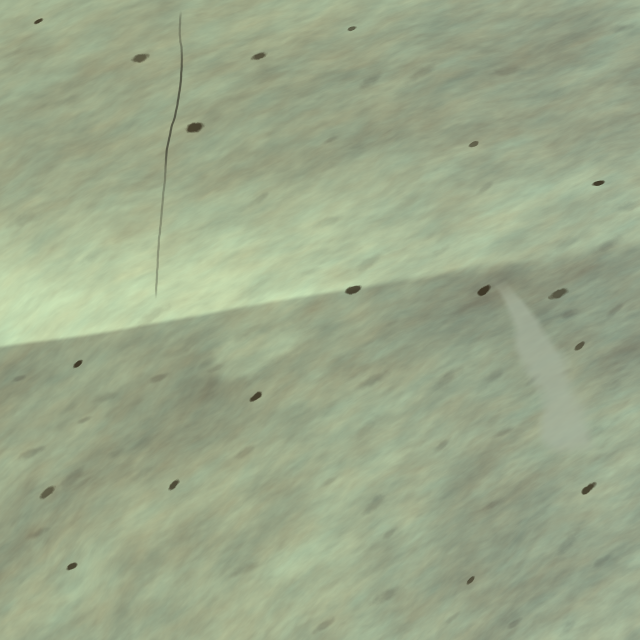
Reproduce this texture procedurally as a Shadertoy shader.

```glsl
// Weathered pale green stone with slanted grain, a lit ridge, a crack and dark pits

float hash(vec2 p) {
    vec3 q = fract(p.xyx * 0.1031);
    q += dot(q, q.yzx + 33.33);
    return fract((q.x + q.y) * q.z);
}

float noise(vec2 p) {
    vec2 i = floor(p), f = fract(p);
    f = f * f * (3.0 - 2.0 * f);
    return mix(mix(hash(i), hash(i + vec2(1, 0)), f.x),
               mix(hash(i + vec2(0, 1)), hash(i + vec2(1, 1)), f.x), f.y);
}

// Layered noise, centred on zero
float fbm(vec2 p) {
    float sum = 0.0, amp = 0.5;
    for (int i = 0; i < 5; i++) {
        sum += amp * (noise(p) - 0.5);
        p = mat2(1.6, 1.2, -1.2, 1.6) * p + 17.3;
        amp *= 0.5;
    }
    return sum;
}

vec2 turn(vec2 p, float a) {
    return vec2(cos(a) * p.x + sin(a) * p.y, cos(a) * p.y - sin(a) * p.x);
}

// Scattered ellipses lying roughly along the grain
float specks(vec2 uv, float cells, float chance, vec2 radius, float blur, float angle, float seed) {
    float cover = 0.0;
    vec2 home = floor(uv * cells);
    for (int k = 0; k < 9; k++) {
        vec2 cell = home + vec2(k % 3, k / 3) - 1.0;
        vec2 key = cell + seed;
        if (hash(key) > chance) continue;
        vec2 centre = (cell + 0.15 + 0.7 * vec2(hash(key + 41.0), hash(key + 83.0))) / cells;
        vec2 p = turn(uv - centre, angle + 0.5 * (hash(key + 127.0) - 0.5));
        float size = mix(0.55, 1.2, hash(key + 151.0));
        float r = length(p / (radius * size)) + 0.9 * fbm(uv * 90.0);
        cover = max(cover, (1.0 - smoothstep(1.0 - blur, 1.0 + blur, r)) * mix(0.55, 1.0, hash(key + 173.0)));
    }
    return cover;
}

void mainImage(out vec4 fragColor, in vec2 fragCoord) {
    vec2 uv = fragCoord / iResolution.xy;

    // Grain runs up to the right, steeper towards the bottom
    float angle = mix(0.68, 0.36, uv.y);
    vec2 grain = turn(uv - 0.5, angle);
    grain.y += 0.025 * fbm(uv * 6.0);
    float broad = fbm(grain * vec2(4, 11) + 5.0);
    float medium = fbm(grain * vec2(15, 42) + 31.0);
    float fine = fbm(grain * vec2(42, 150) + 67.0);
    float ragged = fbm(uv * 16.0 + 9.0);

    // Ridge: lit band above it, shade below, fading out to the right
    float d = uv.y - 0.456 - 0.165 * uv.x - 0.008 * (noise(uv * 7.0) - 0.5);
    float right = smoothstep(0.5, 1.0, uv.x);
    float edge = mix(0.004, 0.02, right);
    float slate = 0.42 - 0.08 * right + 0.05 * smoothstep(0.3, 0.5, d);
    float band = mix(0.92, 0.64, smoothstep(0.0, 0.9, uv.x));
    float above = mix(band, slate, smoothstep(0.08, 0.23, d + 0.12 * broad));
    float below = 0.25 + 0.17 * smoothstep(0.03, 0.3, -d) - 0.06 * right;
    float tone = mix(below, above, smoothstep(-edge, edge, d));
    tone += 0.07 * exp(-pow(d / 0.007 - 1.0, 2.0)) * (1.0 - right);
    tone += 0.75 * broad + 0.42 * medium + 0.32 * fine;

    // Pale worn patch under the ridge
    vec2 patchPos = turn(uv - vec2(0.405, 0.45), 0.3) / vec2(0.085, 0.032);
    tone += 0.3 * (1.0 - smoothstep(0.6, 1.25, length(patchPos) + 1.3 * ragged));

    // Faint smudges, longer in the grain direction
    float smudge = specks(uv, 11.0, 0.45, vec2(0.02, 0.006), 0.6, angle, 7.0);
    tone -= 0.3 * smudge * smoothstep(-0.1, 0.15, noise(uv * 5.0) - 0.3);

    vec3 color = mix(vec3(0.50, 0.52, 0.43), vec3(0.75, 0.82, 0.66), tone);
    color += vec3(-0.008, 0.0, 0.018) * smoothstep(0.3, 1.0, uv.x);
    color += vec3(0.012, -0.004, -0.01) * 4.0 * fbm(grain * vec2(18, 55) + 90.0);

    // Curved chalky stain
    float down = (0.56 - uv.y) / 0.26;
    float stainX = 0.78 + 0.19 * down - 0.085 * down * down;
    float stainWidth = mix(0.012, 0.034, smoothstep(0.0, 0.6, down));
    float stain = 1.0 - smoothstep(0.5, 1.4, abs(uv.x - stainX) / stainWidth + 1.6 * ragged);
    stain *= smoothstep(-0.05, 0.15, down) * (1.0 - smoothstep(0.9, 1.02, down + 0.2 * ragged));
    color = mix(color, vec3(0.65, 0.69, 0.61), 0.7 * stain);

    // Thin crack, darkest in its bent middle
    float crackX = 0.242 + 0.015 * smoothstep(0.53, 0.75, uv.y) + 0.026 * smoothstep(0.73, 0.88, uv.y);
    crackX += 0.007 * fbm(vec2(uv.y * 22.0, 3.0));
    float crack = 1.0 - smoothstep(0.0005, 0.0028, abs(uv.x - crackX));
    crack *= smoothstep(0.53, 0.55, uv.y) * (1.0 - smoothstep(0.97, 0.985, uv.y));
    crack *= 0.35 + 0.4 * smoothstep(0.72, 0.77, uv.y) * (1.0 - smoothstep(0.88, 0.95, uv.y));
    color = mix(color, vec3(0.24, 0.24, 0.19), crack);

    // Small dark brown pits
    float pit = specks(uv, 6.0, 0.45, vec2(0.0125, 0.0055), 0.3, angle, 211.0);
    color = mix(color, vec3(0.20, 0.17, 0.11), 0.9 * pit);

    fragColor = vec4(clamp(color, 0.0, 1.0), 1.0);
}
```
